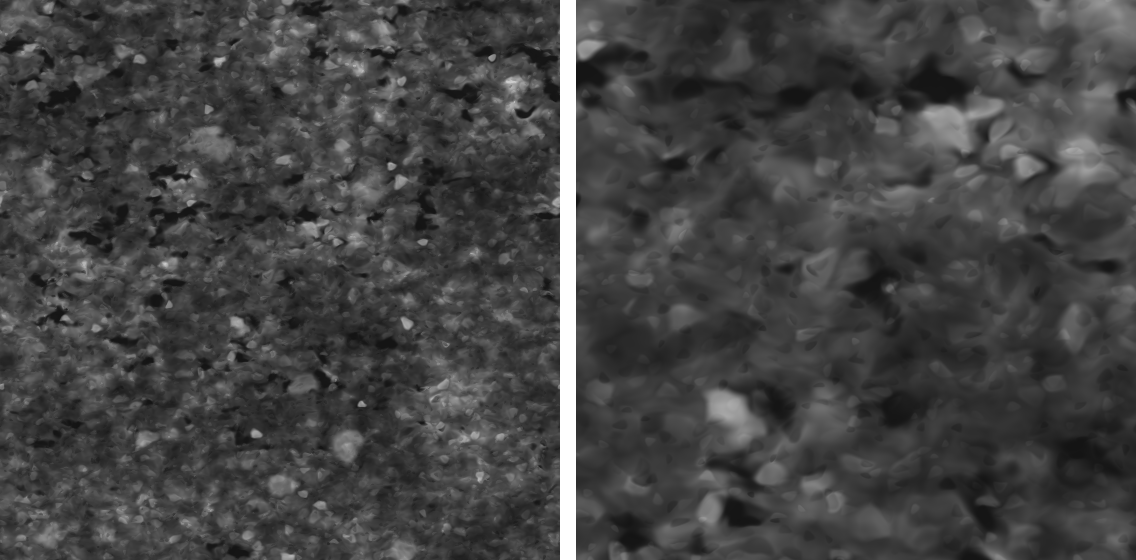
Left, the full canvas; right, a detail of the centre.
Reproduce this texture procedurally as a WebGL 2 fragment shader.

```glsl
#version 300 es
precision highp float;
// Dark, crumbly soil in greys: soft lumps and grains of three sizes are painted
// over wrapped gradient noise, cut by flat dark crevices, with pale stones on top.
// Every lattice has a whole number of cells, so the square tiles without a seam.

uniform vec2 u_resolution;
out vec4 fragColor;

const float SOIL_TONE = 0.266;    // median grey
const float GAP_TONE = 0.075;     // bottom of the crevices
const float STONE_TONE = 0.47;
const float CHIP_TONE = 0.58;
const float BROAD_CONTRAST = 0.58;
const float MOTTLE_CONTRAST = 0.60;
const float LUMP_CONTRAST = 0.24;
const float GRAIN_CONTRAST = 0.33;
const float SPECK_CONTRAST = 0.23;
const float PALE_PATCHES = 0.40;
const float GAP_START = 0.26;     // lower values open more crevices
const float GAP_FULL = 0.68;
const float TILT = 0.3;           // mean direction of the grains, radians
const float TAU = 6.2831853;

vec3 hash3(vec2 cell, float seed) {
    uvec3 v = uvec3(ivec3(vec3(cell, seed))) * 1664525u + 1013904223u;
    v.x += v.y * v.z; v.y += v.z * v.x; v.z += v.x * v.y;
    v ^= v >> 16u;
    v.x += v.y * v.z; v.y += v.z * v.x; v.z += v.x * v.y;
    return vec3(v >> 8u) / 16777216.0;
}

float cornerSlope(vec2 corner, vec2 offset, vec2 cells, float seed) {
    float angle = TAU * hash3(mod(corner, cells), seed).x;
    return dot(vec2(cos(angle), sin(angle)), offset);
}

// Gradient noise that wraps after the given number of cells.
float noise(vec2 uv, vec2 cells, float seed) {
    vec2 p = uv * cells, i = floor(p), f = p - i;
    vec2 w = f * f * f * (f * (f * 6.0 - 15.0) + 10.0);
    vec2 e = vec2(1.0, 0.0);
    float low = mix(cornerSlope(i, f, cells, seed),
                    cornerSlope(i + e.xy, f - e.xy, cells, seed), w.x);
    float high = mix(cornerSlope(i + e.yx, f - e.yx, cells, seed),
                     cornerSlope(i + e.xx, f - e.xx, cells, seed), w.x);
    return mix(low, high, w.y);
}

float fbm(vec2 uv, vec2 cells, float seed) {
    float sum = 0.0, gain = 1.0;
    for (int octave = 0; octave < 3; octave++) {
        sum += gain * noise(uv, cells, seed + float(octave));
        cells *= 2.0;
        gain *= 0.5;
    }
    return sum;
}

// Overlapping soft-edged grains; returns shade (about -1 to 1) and coverage.
vec2 grains(vec2 uv, vec2 cells, float size, float share, float seed) {
    vec2 p = uv * cells, home = floor(p), painted = vec2(0.0);
    for (int j = -1; j <= 1; j++) {
        for (int i = -1; i <= 1; i++) {
            vec2 cell = home + vec2(i, j), id = mod(cell, cells);
            vec3 place = hash3(id, seed), look = hash3(id, seed + 50.0);
            vec2 d = p - cell - place.xy;
            float turn = TILT + (place.z - 0.5) * 1.6;
            d = mat2(cos(turn), -sin(turn), sin(turn), cos(turn)) * d;
            d.y *= 1.25;
            d /= size * (0.5 + 0.5 * look.x);
            float lobes = 1.0 + 0.13 * sin(3.0 * atan(d.y, d.x + 1e-5) + TAU * look.z);
            float cover = 1.0 - smoothstep(0.52, 1.0, length(d) * lobes);
            cover *= step(look.y, share);
            float shade = look.z * 2.0 - 1.0 + 0.25 * d.y;
            painted = mix(painted, vec2(shade, 1.0), cover);
        }
    }
    return painted;
}

void main() {
    vec2 uv = gl_FragCoord.xy / u_resolution;

    // Ragged outlines
    vec2 coarse = vec2(noise(uv, vec2(22.0), 1.0), noise(uv, vec2(22.0), 2.0));
    vec2 fine = vec2(noise(uv, vec2(76.0), 3.0), noise(uv, vec2(76.0), 4.0));
    vec2 q = uv + 0.010 * coarse + 0.0035 * fine;

    // Soil body, summed as logarithmic contrast
    float broad = fbm(q, vec2(4.0, 5.0), 10.0);
    float mottle = fbm(q, vec2(30.0, 38.0), 14.0);
    float patches = smoothstep(0.2, 0.65, fbm(q, vec2(7.0, 8.0), 18.0));
    vec2 lump = grains(q, vec2(21.0, 26.0), 0.75, 0.8, 22.0);
    vec2 grain = grains(q, vec2(46.0, 54.0), 0.75, 0.8, 23.0);
    vec2 speck = grains(q, vec2(104.0, 116.0), 0.65, 0.55, 24.0);
    float contrast = BROAD_CONTRAST * broad + MOTTLE_CONTRAST * mottle
        + LUMP_CONTRAST * lump.x + GRAIN_CONTRAST * grain.x
        + SPECK_CONTRAST * speck.x + PALE_PATCHES * patches;
    contrast -= 0.16 * (1.0 - max(grain.y, lump.y));
    float tone = SOIL_TONE * exp(contrast);

    // Flat crevices, gathered in loose clusters and broken by the grains
    float depth = noise(q, vec2(15.0, 27.0), 30.0) + 0.6 * noise(q, vec2(34.0, 58.0), 31.0)
        + 0.3 * noise(q, vec2(70.0, 96.0), 33.0) + 0.6 * noise(uv, vec2(3.0, 4.0), 32.0)
        - 0.15 * grain.x - 0.06 * speck.x - 0.2 * patches;
    tone = mix(tone, GAP_TONE, 0.95 * smoothstep(GAP_START, GAP_FULL, depth));

    // Pale stones and small bright chips
    float relief = 1.0 + 0.4 * mottle + 0.15 * grain.x + 0.08 * speck.x;
    vec2 stone = grains(q, vec2(7.0, 8.0), 0.29, 0.30, 40.0);
    vec2 chip = grains(q, vec2(17.0, 18.0), 0.29, 0.10, 41.0);
    tone = mix(tone, STONE_TONE * relief * (1.0 + 0.1 * stone.x), 0.8 * stone.y);
    tone = mix(tone, CHIP_TONE * relief * (1.0 + 0.15 * chip.x), 0.9 * chip.y);

    fragColor = vec4(vec3(clamp(tone, 0.05, 0.8)), 1.0);
}
```
